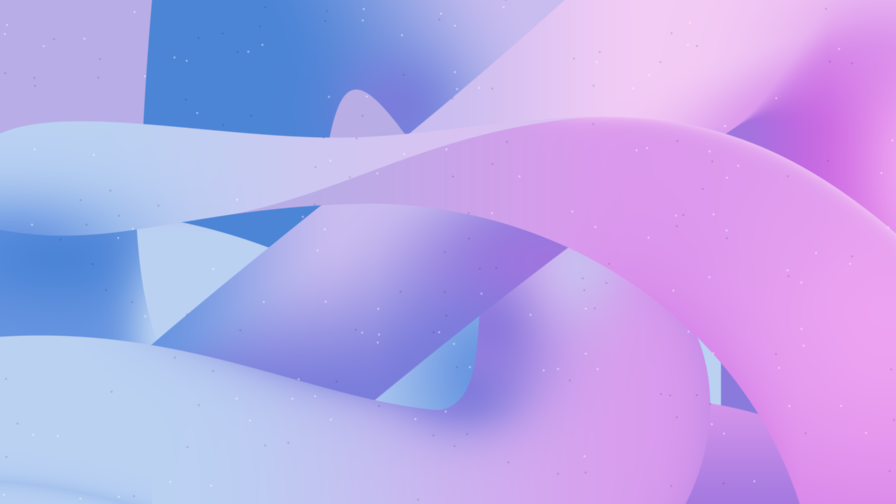
Write a Shadertoy shader that draws this background.

```glsl
// Interlaced glossy ribbons and tubes, shaded from pale blue to pink.
#define VIEW_HEIGHT 4.32
#define SPECK_CELL 0.11
#define SPECK_CHANCE 0.09
#define SPECK_RADIUS 0.008
#define SPECK_STRENGTH 0.45

const vec3 SKY = vec3(.73, .82, .95), LILAC = vec3(.79, .74, .94);
const vec3 LAVENDER = vec3(.72, .68, .9), ORCHID = vec3(.86, .6, .93);
const vec3 PINK = vec3(.94, .66, .95), BLUSH = vec3(.95, .8, .96);
const vec3 BLUE = vec3(.4, .58, .88), DEEP_BLUE = vec3(.3, .52, .84);
const vec3 INDIGO = vec3(.48, .49, .86), VIOLET = vec3(.62, .46, .87);
const vec3 MAGENTA = vec3(.79, .38, .88);

// Approximate distance above a cubic Bezier with growing x.
float above(vec2 p, vec4 xs, vec4 ys) {
  float lo = 0., hi = 1., t, s;
  vec4 w;
  for (int i = 0; i < 16; i++) {
    t = .5 * (lo + hi);
    s = 1. - t;
    w = vec4(s*s*s, 3.*t*s*s, 3.*t*t*s, t*t*t);
    if (dot(w, xs) < p.x) lo = t; else hi = t;
  }
  vec4 dw = vec4(-s*s, s*s - 2.*t*s, 2.*t*s - t*t, t*t);
  float slope = dot(dw, ys) / max(dot(dw, xs), .001);
  return (p.y - dot(w, ys)) / min(sqrt(1. + slope * slope), 20.);
}

float cover(float d) {
  float w = VIEW_HEIGHT / iResolution.y;
  return smoothstep(-w, w, d);
}

// Soft elliptical patch: spot holds centre and radii.
void tint(inout vec3 base, vec3 colour, vec2 p, vec4 spot) {
  vec2 d = (p - spot.xy) / spot.zw;
  base = mix(base, colour, exp(-dot(d, d)));
}

vec3 backColour(vec2 p) {
  vec3 col = mix(SKY, LAVENDER, smoothstep(2.3, 2.7, p.y));
  tint(col, BLUE, p, vec4(4.2, 1.1, .8, .9));
  // Blue mass with an arched opening
  vec3 mass = mix(DEEP_BLUE, LILAC, smoothstep(2.2, 4.5, p.x + .5 * p.y - 2.15));
  tint(mass, INDIGO, p, vec4(3.4, 3.4, .5, .45));
  float side = above(p.yx, vec4(2.4, 3, 3.6, 4.4), vec4(1.2, 1.21, 1.24, 1.31));
  float base = above(p, vec4(1.2, 1.6, 2, 2.4), vec4(2.48, 2.42, 2.32, 2.16));
  float arch = above(p, vec4(2.8, 2.92, 3.1, 3.5), vec4(3, 3.75, 3.68, 3.13));
  float solid = 1. - cover(-arch) * step(2.8, p.y);
  col = mix(col, mass, cover(side) * cover(base) * solid);
  // Magenta hollow, dark slot and small tube on the right
  vec3 hollow = MAGENTA;
  tint(hollow, VIOLET, p, vec4(6.2, 3.1, .6, .6));
  tint(hollow, PINK, p, vec4(7.9, 2.9, .6, 1.2));
  col = mix(col, hollow, step(5., p.x) * step(1.8, p.y));
  col = mix(col, mix(INDIGO, VIOLET, .4), cover(p.x - 6.18) * step(p.y, 1.8));
  float stub = above(p, vec4(5.8, 6.1, 6.4, 6.8), vec4(.89, .88, .81, .68));
  vec3 stubColour = mix(VIOLET, ORCHID, smoothstep(-.3, 1.2, p.y));
  col = mix(col, stubColour, cover(-stub) * step(5., p.x));
  // Blue bend on the left
  vec3 bend = BLUE;
  tint(bend, DEEP_BLUE, p, vec4(.5, 2.1, .9, .4));
  tint(bend, SKY, p, vec4(1.4, 1.5, .3, .7));
  float bendSide = above(p.yx, vec4(1.2, 1.5, 1.9, 2.4), vec4(1.45, 1.27, 1.2, 1.17));
  return mix(col, bend, cover(-bendSide) * step(p.y, 2.5));
}

vec3 addTubes(vec3 col, vec2 p) {
  // Lower tube: its rising part lies behind the diagonal
  float top = above(p, vec4(-.05, 1.6, 2.7, 3.8), vec4(1.43, 1.55, .88, .8));
  float inner = above(p.yx, vec4(.8, .82, 1.3, 1.75), vec4(3.72, 4.1, 4.08, 4.12));
  float outer = above(p.yx, vec4(-.05, .5, 1.2, 1.75), vec4(5.85, 6.15, 6.2, 5.8));
  float crease = above(p, vec4(-.1, .3, .8, 1.3), vec4(.2, .18, .1, -.06));
  vec3 body = mix(SKY, ORCHID, smoothstep(1.2, 6.3, p.x));
  float rim = smoothstep(.5, 2.8, p.x) * smoothstep(4.6, 3.6, p.x);
  body = mix(body, INDIGO, .5 * rim * exp(-abs(top) / .16));
  tint(body, INDIGO, p, vec4(4, 1, .45, .35));
  tint(body, mix(INDIGO, VIOLET, .5), p, vec4(4.2, 1.5, .55, .6));
  tint(body, LILAC, p, vec4(4.95, 2.05, .4, .5));
  body = mix(body, VIOLET, .3 * exp(-abs(outer) / .2));
  body = mix(body, BLUE, .25 * exp(-abs(crease) / .08) * step(p.x, 1.3));
  float inside = cover(-outer) * step(p.y, 2.6);
  col = mix(col, body, inside * cover(inner) * step(.8, p.y));
  // Diagonal tube
  float upper = above(p, vec4(1.2, 2.4, 3.5, 4.95), vec4(1.28, 2.32, 3.1, 4.42));
  float lower = above(p, vec4(3.2, 4.5, 5.9, 7.1), vec4(.88, 1.95, 3, 3.75));
  float across = clamp(-upper / max(lower - upper, .01), 0., 1.);
  vec3 near = mix(BLUE, LILAC, smoothstep(1.2, 3., p.x));
  near = mix(near, INDIGO, smoothstep(.2, 1., across));
  tint(near, VIOLET, p, vec4(4.7, 2.1, .9, .5));
  vec3 far = mix(LILAC, BLUSH, smoothstep(3.6, 5.6, p.x));
  far = mix(far, ORCHID, smoothstep(.4, 1., across) * smoothstep(4.8, 6.6, p.x));
  tint(far, ORCHID, p, vec4(7.6, 3.7, .9, .8));
  float fade = mix(VIEW_HEIGHT / iResolution.y, .6, smoothstep(6.3, 7.4, p.x));
  float tube = cover(-upper) * smoothstep(-fade, fade, lower);
  col = mix(col, mix(near, far, smoothstep(2.4, 3.3, p.y)), tube);
  return mix(col, body, inside * cover(-top));
}

vec3 addRibbon(vec3 col, vec2 p) {
  float top = p.x < 2.9 ? above(p, vec4(-.05, .5, 1.8, 2.9), vec4(3.15, 3.45, 3.14, 3.14))
    : p.x < 5.2 ? above(p, vec4(2.9, 3.6, 4.4, 5.2), vec4(3.14, 3.14, 3.32, 3.32))
    : above(p, vec4(5.2, 6.2, 6.95, 7.7), vec4(3.32, 3.32, 2.95, 2.3));
  float low = p.x < 3.2 ? above(p, vec4(-.05, 1, 1.6, 3.2), vec4(2.36, 2.15, 2.56, 2.575))
    : above(p, vec4(3.2, 4.9, 6.4, 6.87), vec4(2.575, 2.55, 1.5, -.05));
  float twist = above(p, vec4(1.7, 3, 3.6, 5.2), vec4(2.43, 2.62, 3.22, 3.33));
  vec3 pale = mix(SKY, mix(LILAC, BLUSH, .35), smoothstep(.6, 4.2, p.x));
  tint(pale, BLUE, p, vec4(.1, 2.2, 1, .45));
  vec3 warm = mix(LAVENDER, ORCHID, smoothstep(2.3, 5.6, p.x));
  tint(warm, PINK, p, vec4(7.6, 1.3, 1.2, 1.5));
  warm = mix(warm, MAGENTA, .35 * exp(-abs(low) / .3) * smoothstep(4.6, 6.2, p.x));
  warm = mix(warm, BLUSH, .7 * exp(-abs(top) / .05) * smoothstep(4.3, 5.3, p.x));
  vec3 ribbon = mix(pale, warm, cover(-twist) * step(1.7, p.x));
  return mix(col, ribbon, cover(-top) * cover(low));
}

float hash(vec2 p) { return fract(sin(dot(p, vec2(127.1, 311.7))) * 43758.5); }

void mainImage(out vec4 fragColor, in vec2 fragCoord) {
  vec2 p = fragCoord * VIEW_HEIGHT / iResolution.y, cell = floor(p / SPECK_CELL);
  vec3 col = addRibbon(addTubes(backColour(p), p), p);
  // Sparse specks
  vec2 centre = (cell + .2 + .6 * vec2(hash(cell + 3.), hash(cell + 7.))) * SPECK_CELL;
  float speck = cover(SPECK_RADIUS - length(p - centre)) * step(hash(cell), SPECK_CHANCE);
  vec3 glint = hash(cell + 11.) > .5 ? vec3(1) : col * .7;
  fragColor = vec4(mix(col, glint, SPECK_STRENGTH * speck), 1);
}
```
